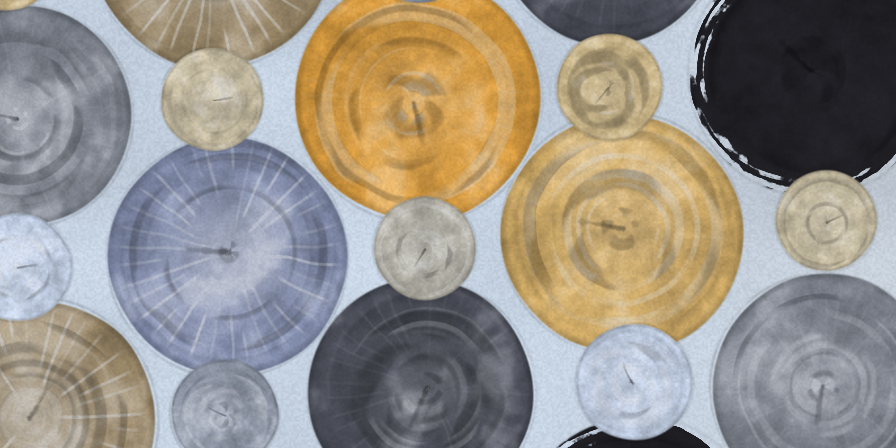
Give the GLSL for this pattern, as a Shadertoy shader.

```glsl
const float TAU = 6.2831853;
const vec3 PAPER = vec3(0.76, 0.81, 0.87);
const vec3 GREY_PAPER = vec3(0.74, 0.76, 0.78);
const vec3 PALE = vec3(0.86, 0.87, 0.89);

// Tints of the large and the small discs
const vec3 LARGE_TINTS[7] = vec3[7](
    vec3(0.49, 0.53, 0.65), vec3(0.82, 0.59, 0.24), vec3(0.28, 0.29, 0.33),
    vec3(0.79, 0.65, 0.39), vec3(0.12, 0.12, 0.14), vec3(0.47, 0.49, 0.53),
    vec3(0.57, 0.50, 0.38));
const vec3 SMALL_TINTS[5] = vec3[5](
    vec3(0.68, 0.67, 0.63), vec3(0.76, 0.68, 0.51), vec3(0.73, 0.78, 0.86),
    vec3(0.75, 0.71, 0.61), vec3(0.54, 0.57, 0.63));

float hash(vec2 p) {
    vec3 q = fract(p.xyx * 0.1031);
    q += dot(q, q.yzx + 33.33);
    return fract((q.x + q.y) * q.z);
}

float noise(vec2 p) {
    vec2 cell = floor(p), f = fract(p);
    f = f * f * (3.0 - 2.0 * f);
    return mix(mix(hash(cell), hash(cell + vec2(1, 0)), f.x),
               mix(hash(cell + vec2(0, 1)), hash(cell + vec2(1, 1)), f.x), f.y);
}

float fbm(vec2 p) {
    mat2 twist = mat2(1.8, 1.4, -1.4, 1.8);
    vec2 p2 = twist * p + 7.3;
    return 0.55 * noise(p) + 0.28 * noise(p2) + 0.17 * noise(twist * p2 + 3.1);
}

// Thin radial strokes of random angle, length and strength
float spokes(vec2 q, float count, float seed) {
    float r = length(q);
    float turn = (atan(q.y, q.x) / TAU + 0.5) * count;
    vec2 id = vec2(floor(turn), seed);
    float offset = fract(turn) - 0.5 - 0.5 * (hash(id) - 0.5);
    float d = abs(offset) * TAU * r / count;
    float start = 0.1 + 0.6 * hash(id + 17.0);
    float span = smoothstep(start, start + 0.1, r) * (1.0 - smoothstep(0.85, 0.97, r));
    return (1.0 - smoothstep(0.004, 0.02, d)) * span * (0.3 + 0.7 * hash(id + 41.0));
}

// Broken concentric strokes around the heart of the disc
float rings(vec2 q, float frequency, float seed) {
    float r = length(q);
    vec2 dir = q / max(r, 0.001);
    float line = smoothstep(0.5, 0.8, noise(vec2(r * frequency, seed)));
    float gaps = smoothstep(0.3, 0.65, noise(dir * 1.8 + r * 5.0 + seed));
    return line * gaps * (1.0 - smoothstep(0.8, 0.98, r));
}

vec3 paintDisc(vec3 under, vec2 p, float radius, vec3 tint, float rays, float seed) {
    vec2 q = p / radius;
    float r = length(q);
    if (r > 1.1) return under;
    vec2 dir = q / max(r, 0.001);
    float solid = 1.0 - smoothstep(0.12, 0.25, tint.g);
    float edge = r + 0.04 * (noise(q * 1.7 + seed) - 0.5);
    vec2 drift = vec2(hash(vec2(seed, 1)), hash(vec2(seed, 2))) - 0.5;
    vec2 heart = q + 0.1 * drift + 0.03 * (noise(q * 4.0 + seed) - 0.5);

    // Blotchy wash with a pale core
    float cloud = fbm(q * 2.6 + seed);
    float fine = fbm(p * 45.0 + seed);
    vec3 col = tint * (0.72 + 0.38 * cloud + 0.2 * fine);
    float core = exp(-4.0 * dot(heart, heart)) * (0.15 + 0.45 * rays);
    float pale = core * (0.5 + cloud) + 0.3 * smoothstep(0.5, 0.8, cloud);

    // Growth rings, rays and a dark split in the heart
    pale += 0.38 * rings(heart, radius * 90.0, seed) * (1.0 - 0.6 * rays);
    pale += 0.55 * rays * spokes(heart, 34.0, seed);
    col = mix(col, mix(PALE, tint, 0.25), clamp(pale, 0.0, 0.8) * (1.0 - solid));
    col *= 1.0 - 0.2 * rings(heart, radius * 70.0, seed + 9.0);
    float angle = TAU * hash(vec2(seed, 3));
    vec2 along = vec2(cos(angle), sin(angle));
    float t = clamp(dot(heart, along), 0.0, 0.35);
    float split = length(heart - along * t) + 0.03 * (fine - 0.5);
    col *= 1.0 - 0.35 * (1.0 - smoothstep(0.005, 0.035, split)) * (1.0 - 2.0 * t);
    col *= 1.0 - 0.14 * smoothstep(0.93, 0.99, edge);

    // Soft edge, dry brush on solid ink, faint pencil contour
    float blur = max(0.003, 1.0 / iResolution.y);
    float cover = 1.0 - smoothstep(-blur, blur, (edge - 1.0) * radius);
    float bristle = 0.6 * noise(dir * 4.0 + vec2(r * 45.0, seed)) + 0.4 * fine;
    float dry = smoothstep(0.0, 0.12, bristle - 0.45 + 3.0 * (0.97 - edge));
    cover *= mix(1.0, dry, solid);
    float contour = 1.0 - smoothstep(0.0, 2.0 * blur, abs(r - 1.015) * radius);
    under *= 1.0 - 0.16 * contour * cloud;
    return mix(under, col, cover);
}

// Paints the nearest disc of a skewed lattice; small discs sit over its gaps
vec3 paintLayer(vec3 under, vec2 uv, bool large) {
    mat2 lattice = mat2(0.43, 0.36, 0.46, -0.32);
    float shift = large ? 0.0 : 0.5;
    vec2 origin = vec2(0.5, 0.435) + lattice * vec2(shift);
    vec2 base = floor(inverse(lattice) * (uv - origin));
    vec2 nearest = base, offset = vec2(9);
    float radius = 1.0;
    for (int k = 0; k < 4; k++) {
        vec2 node = base + vec2(k % 2, k / 2);
        vec2 id = node + 20.0 + 60.0 * shift;
        vec2 jitter = vec2(hash(id), hash(id + 5.0)) - 0.5;
        vec2 p = uv - origin - lattice * node - 0.04 * jitter;
        float size = hash(id + 11.0);
        float R = large ? 0.245 + 0.035 * size : 0.108 + 0.025 * size;
        if (length(p) / R < length(offset) / radius) {
            nearest = node; offset = p; radius = R;
        }
    }
    int order = int(nearest.x + 2.0 * nearest.y) + 70;
    vec3 tint = large ? LARGE_TINTS[order % 7] : SMALL_TINTS[order % 5];
    float rays = large ? (order % 7 % 6 == 0 ? 1.0 : 0.15) : 0.05;
    float seed = dot(nearest + 20.0 + 60.0 * shift, vec2(3.7, 1.3));
    return paintDisc(under, offset, radius, tint, rays, seed);
}

void mainImage(out vec4 fragColor, in vec2 fragCoord) {
    vec2 uv = fragCoord / iResolution.y;
    vec3 col = mix(PAPER, GREY_PAPER, 0.5 * smoothstep(1.2, 2.0, uv.x));
    col *= 0.95 + 0.1 * noise(uv * 5.0);
    col = paintLayer(col, uv, true);
    col = paintLayer(col, uv, false);
    col *= 0.96 + 0.08 * noise(uv * 230.0); // paper tooth
    fragColor = vec4(col, 1.0);
}
```
